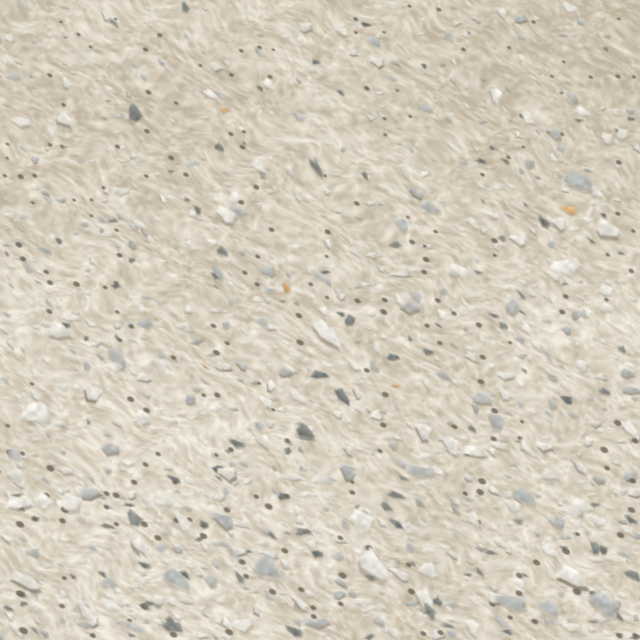
Give the GLSL for this texture, as a WebGL 2 fragment shader.

```glsl
#version 300 es
precision highp float;
// Pale sandy ground strewn with chipped stones, seen at a slant.
// Streaky noise warped by layered sines makes the sand; jittered cells
// hold angular chips with shadows, and small dark pits.

uniform vec2 u_resolution;
out vec4 fragColor;

const float TILT = -0.5;            // main direction of chips and streaks
const float EDGE = 0.0022;          // softness of outlines
const float GRAIN_CONTRAST = 1.0;
const float STONE_DENSITY = 0.46;
const float PIT_DENSITY = 0.11;
const vec2 SHADOW_SHIFT = vec2(0.16, -0.42);
const vec3 SAND_DARK = vec3(0.755, 0.71, 0.63);
const vec3 SAND_LIGHT = vec3(0.955, 0.93, 0.88);
const vec3 STONE_PALE = vec3(0.91, 0.90, 0.87);
const vec3 STONE_GREY = vec3(0.73, 0.74, 0.73);
const vec3 STONE_DARK = vec3(0.47, 0.49, 0.48);
const vec3 STONE_RUST = vec3(0.86, 0.70, 0.50);
const vec3 SHADOW = vec3(0.50, 0.46, 0.40);
const vec3 PIT = vec3(0.42, 0.38, 0.33);

vec4 hash4(vec2 p) {
    vec4 q = fract(p.xyxy * vec4(0.1031, 0.1030, 0.0973, 0.1099));
    q += dot(q, q.wzxy + 33.33);
    return fract((q.xxyz + q.yzzw) * q.zywx);
}

float valueNoise(vec2 p) {
    vec2 i = floor(p), f = fract(p);
    f = f * f * (3.0 - 2.0 * f);
    float low = mix(hash4(i).x, hash4(i + vec2(1, 0)).x, f.x);
    float high = mix(hash4(i + vec2(0, 1)).x, hash4(i + vec2(1, 1)).x, f.x);
    return mix(low, high, f.y);
}

mat2 rotation(float a) {
    float c = cos(a), s = sin(a);
    return mat2(c, -s, s, c);
}

// Features shrink towards the far (upper) side
float nearness(vec2 p) {
    return mix(1.2, 0.68, clamp(p.y, 0.0, 1.0));
}

vec3 sand(vec2 p) {
    vec2 warp = vec2(sin(p.y * 41.0 + 2.0 * sin(p.x * 23.0)),
                     sin(p.x * 37.0 + 2.0 * sin(p.y * 29.0)));
    vec2 q = rotation(TILT) * (p + 0.007 * warp) + 3.0;
    float tone = 0.50 * (valueNoise(q * vec2(48.0, 105.0)) - 0.5);
    tone += 0.50 * (valueNoise(q * vec2(95.0, 190.0) + 17.0) - 0.5);
    tone += 0.25 * (valueNoise(q.yx * vec2(230.0, 160.0) + 41.0) - 0.5);
    // Thin curved ridges, then broad patches
    float ridge = abs(valueNoise(q * vec2(36.0, 80.0) + 71.0) - 0.5);
    tone += 0.16 * (smoothstep(0.12, 0.0, ridge) - 0.3);
    tone += 0.25 * (valueNoise(p * 6.0 + 9.0) - 0.5);
    tone += 0.05 - 0.24 * smoothstep(0.4, 1.1, p.y) * (0.5 + 0.6 * p.x);
    return mix(SAND_DARK, SAND_LIGHT, clamp(0.5 + GRAIN_CONTRAST * tone, 0.0, 1.0));
}

// Irregular five-sided chip of about unit radius
float chipDistance(vec2 q, vec4 h) {
    float d = length(q) - 1.05;
    for (int i = 0; i < 5; i++) {
        float k = float(i);
        float a = 6.2832 * (k + 0.6 * fract(h.x * 7.0 + k * 0.37)) / 5.0;
        float reach = mix(0.5, 0.95, fract(h.y * 5.0 + k * 0.61));
        d = max(d, dot(q, vec2(cos(a), sin(a))) - reach);
    }
    return d;
}

vec3 addStones(vec3 color, vec2 p, float cells, float radius, float seed) {
    vec2 home = floor(p * cells);
    for (int y = -1; y <= 1; y++) for (int x = -1; x <= 1; x++) {
        vec2 id = home + vec2(x, y);
        vec4 place = hash4(id + seed), kind = hash4(id + seed + 57.0);
        vec2 center = (id + 0.2 + 0.6 * place.yz) / cells;
        if (place.x > STONE_DENSITY * mix(1.2, 0.55, center.y)) continue;
        float size = radius * mix(0.55, 1.25, kind.y * kind.y) * nearness(center);
        float aspect = mix(0.34, 0.72, kind.z);
        vec2 q = rotation(TILT + 1.1 * (kind.x - 0.5)) * (p - center) / size;
        q.y /= aspect;
        float soft = EDGE / (size * aspect);
        vec3 tint = kind.w < 0.56 ? STONE_PALE : kind.w < 0.89 ? STONE_GREY : STONE_DARK;
        if (kind.w > 0.992) tint = STONE_RUST;
        // Mottled face, lit from the upper left
        tint += 0.13 * (valueNoise(p * 130.0 + seed) - 0.5) + 0.06 * (q.y - 0.5 * q.x);
        float shade = smoothstep(soft, -soft, chipDistance(q - SHADOW_SHIFT, place));
        float body = smoothstep(soft, -soft, chipDistance(q, place));
        color = mix(color, SHADOW, shade * mix(0.15, 0.75, place.w * place.w));
        color = mix(color, tint, body * mix(0.65, 1.0, kind.y));
    }
    return color;
}

vec3 addPits(vec3 color, vec2 p, float cells) {
    vec2 id = floor(p * cells);
    vec4 h = hash4(id + 311.0);
    vec2 q = rotation(TILT) * (p - (id + 0.3 + 0.4 * h.yz) / cells);
    float radius = mix(0.0025, 0.005, h.w) * nearness(p);
    float spot = smoothstep(EDGE, -EDGE, length(q * vec2(0.8, 1.2)) - radius);
    return mix(color, PIT, 0.8 * spot * step(h.x, PIT_DENSITY));
}

void main() {
    vec2 p = gl_FragCoord.xy / min(u_resolution.x, u_resolution.y);
    vec3 color = sand(p);
    color = addStones(color, p, 46.0, 0.0085, 203.0);
    color = addPits(color, p, 46.0);
    color = addStones(color, p, 25.0, 0.0150, 131.0);
    color = addStones(color, p, 13.0, 0.0240, 19.0);
    fragColor = vec4(clamp(color, 0.0, 1.0), 1.0);
}
```
